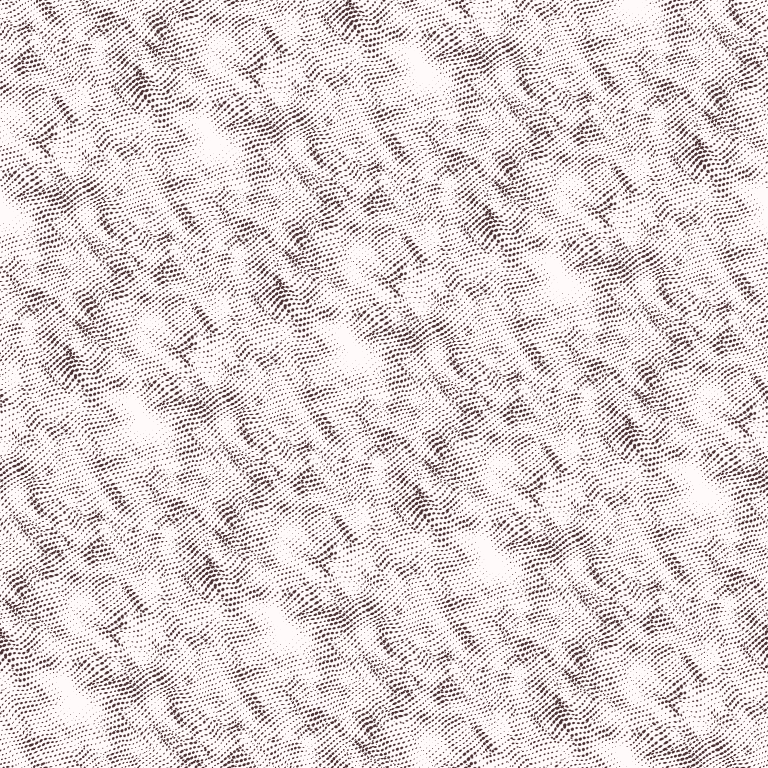
Write a Shadertoy shader that draws this texture.

```glsl
const vec3 PAPER = vec3(1.0, 0.98, 0.98);
const vec3 INK = vec3(0.28, 0.18, 0.19);

// The pattern repeats along these two slanted directions
const vec2 STEEP = vec2(0.182, -0.273);
const vec2 SHALLOW = vec2(0.273, 0.091);
const vec2 GAP_CENTRE = vec2(0.273, 0.824);

float hash(vec2 p, float seed) {
    vec3 q = fract(vec3(p.xyx + seed * 7.31) * vec3(0.1031, 0.1030, 0.0973));
    q += dot(q, q.yzx + 33.33);
    return fract((q.x + q.y) * q.z);
}

// Value noise that tiles over the unit square
float tileNoise(vec2 uv, vec2 period, float seed) {
    vec2 p = uv * period;
    vec2 cell = floor(p);
    vec2 f = fract(p);
    f = f * f * f * (f * (f * 6.0 - 15.0) + 10.0);
    vec2 lo = mod(cell, period);
    vec2 hi = mod(cell + 1.0, period);
    return mix(mix(hash(lo, seed), hash(vec2(hi.x, lo.y), seed), f.x),
               mix(hash(vec2(lo.x, hi.y), seed), hash(hi, seed), f.x), f.y);
}

vec2 warp(vec2 uv, vec2 period, float seed) {
    return vec2(tileNoise(uv, period, seed),
                tileNoise(uv, period, seed + 1.0)) - 0.5;
}

// Soft blob that occurs once in each repeat
float blob(vec2 local, vec2 centre, vec2 tightness) {
    vec2 d = (local - centre) * tightness;
    return exp(-dot(d, d));
}

// Dots on a lattice, slightly stretched towards the upper right
float dots(vec2 uv, mat2 lattice, mat2 basis, float radius, float soft) {
    vec2 cell = fract(lattice * uv) - 0.5;
    vec2 offset = basis * inverse(lattice) * cell;
    vec2 along = vec2(0.8, 0.6);
    vec2 across = vec2(-0.6, 0.8);
    float d = length(vec2(dot(offset, along) * 0.84, dot(offset, across) * 1.16));
    return 1.0 - smoothstep(radius - soft, radius + soft, d);
}

void mainImage(out vec4 fragColor, in vec2 fragCoord) {
    vec2 p = fragCoord / iResolution.y;
    float soft = max(0.0009, 0.45 / iResolution.y);
    mat2 basis = mat2(STEEP, SHALLOW);
    vec2 uv = inverse(basis) * (p - GAP_CENTRE) + 0.5;

    // Bend the lattice gently, with small kinks
    vec2 bent = uv + 0.022 * warp(uv, vec2(4.0, 5.0), 1.0)
                   + 0.016 * warp(uv, vec2(9.0, 11.0), 3.0)
                   + 0.010 * warp(uv, vec2(17.0, 21.0), 9.0);

    // Tone: small clumps, one open gap and a dense streak beside it
    float tone = 0.22 * tileNoise(uv, vec2(5.0, 8.0), 5.0)
               + 0.36 * tileNoise(uv, vec2(11.0, 16.0), 6.0)
               + 0.42 * tileNoise(uv, vec2(20.0, 28.0), 7.0) - 0.5;
    vec2 local = fract(uv) - 0.5;
    float gap = blob(local, vec2(0.0), vec2(9.0, 17.0));
    float streak = blob(local, vec2(-0.15, 0.09), vec2(5.0, 24.0));
    float radius = 0.00119 + 0.0030 * tone - 0.0018 * gap + 0.0002 * streak;

    // Two turned lattices trade places from patch to patch and crowd at the seams
    float patchMix = tileNoise(uv, vec2(9.0, 13.0), 8.0) - 0.5;
    float rowRadius = radius - 0.008 * max(patchMix, 0.0);
    float turnedRadius = radius + 0.008 * min(patchMix - 0.07, 0.0);
    float rows = dots(bent, mat2(52.0, 0.0, 0.0, 52.0), basis, rowRadius, soft);
    float turned = dots(bent, mat2(50.0, -15.0, 15.0, 50.0), basis, turnedRadius, soft);

    fragColor = vec4(mix(PAPER, INK, max(rows, turned)), 1.0);
}
```
